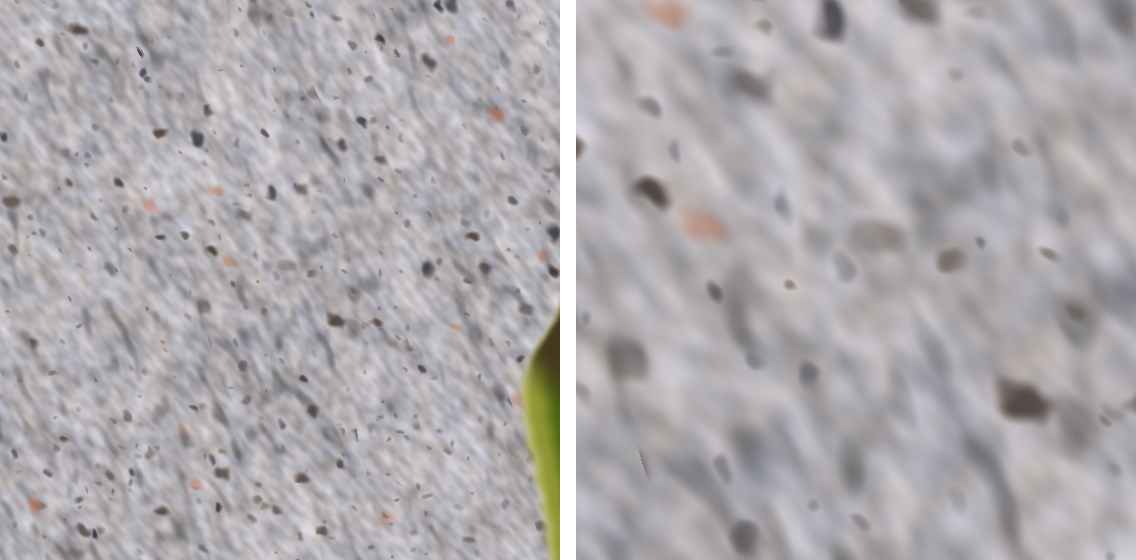
Left, the full canvas; right, a detail of the centre.
A Shadertoy shader for this texture:

```glsl
vec2 hash2(vec2 p) {
    vec3 q = fract(p.xyx * vec3(0.1031, 0.1030, 0.0973));
    q += dot(q, q.yzx + 33.33);
    return fract((q.xx + q.yz) * q.zy);
}

float gradientNoise(vec2 p) {
    vec2 cell = floor(p), f = fract(p);
    vec2 u = f * f * f * (f * (f * 6.0 - 15.0) + 10.0);
    vec4 corner;
    for (int i = 0; i < 4; i++) {
        vec2 offset = vec2(i & 1, i >> 1);
        float angle = 6.2832 * hash2(cell + offset + 50.0).x;
        corner[i] = dot(vec2(cos(angle), sin(angle)), f - offset);
    }
    return mix(mix(corner.x, corner.y, u.x), mix(corner.z, corner.w, u.x), u.y);
}

// Soft oval flecks on a jittered grid: x = coverage, y = random tint
vec2 flecks(vec2 p, float density, float seed) {
    vec2 result = vec2(0.0);
    for (int y = -1; y <= 1; y++)
    for (int x = -1; x <= 1; x++) {
        vec2 cell = floor(p) + vec2(x, y);
        vec2 place = hash2(cell + seed);
        vec2 kind = hash2(cell + seed + 71.0);
        vec2 look = hash2(cell + seed + 137.0);
        float angle = -0.75 + 1.4 * (look.x - 0.5);
        vec2 axis = vec2(cos(angle), sin(angle));
        vec2 d = p - cell - place;
        d = vec2(dot(d, axis), dot(d, vec2(-axis.y, axis.x)) * 1.5);
        float radius = mix(0.2, 0.42, look.y * look.y);
        float cover = (1.0 - smoothstep(0.25, 1.15, length(d) / radius))
                    * step(kind.x, density) * mix(0.4, 1.0, kind.y);
        if (cover > result.x) result = vec2(cover, look.x);
    }
    return result;
}

vec3 stone(vec2 uv) {
    // Coordinates across and along the slanted streaks
    vec2 s = vec2(dot(uv, vec2(0.92, 0.40)), dot(uv, vec2(0.40, -0.92)));
    s.x += 0.012 * gradientNoise(uv * 9.0);
    vec2 grainUv = vec2(dot(uv, vec2(0.77, 0.64)), dot(uv, vec2(0.64, -0.77)));

    float broad = gradientNoise(s * vec2(9.0, 3.0));
    float streak = gradientNoise(s * vec2(27.0, 9.0) + 7.0);
    float grain = gradientNoise(grainUv * vec2(58.0, 27.0) + 19.0);
    float fine = gradientNoise(grainUv * vec2(92.0, 55.0) + 31.0);
    float tone = 0.705 + 0.07 * broad + 0.12 * streak + 0.16 * grain + 0.07 * fine;

    // Shaded hollows gathered along the streaks
    float hollow = gradientNoise(s * vec2(40.0, 19.0) + 43.0) - 0.4 * broad;
    tone -= 0.16 * smoothstep(0.12, 0.6, hollow);
    vec3 color = tone * vec3(1.0, 0.98, 1.005);

    // Faint warm and cool patches
    float warmth = gradientNoise(s * vec2(16.0, 9.0) + 61.0)
                 + gradientNoise(grainUv * 38.0 + 83.0);
    color += warmth * vec3(0.025, 0.004, -0.03);

    // Dark pits, small specks and rare rust flecks
    vec2 wobble = 0.007 * vec2(gradientNoise(uv * 55.0), gradientNoise(uv * 55.0 + 23.0));
    vec2 p = uv + wobble;
    vec2 pits = flecks(p * 19.0, 0.25 - 0.25 * broad, 11.0);
    vec2 specks = flecks(p * 36.0, 0.2, 211.0);
    vec2 rust = flecks(p * 17.0, 0.03, 401.0);
    color = mix(color, mix(vec3(0.33, 0.34, 0.38), vec3(0.40, 0.34, 0.29), specks.y), specks.x * 0.6);
    color = mix(color, mix(vec3(0.15, 0.16, 0.21), vec3(0.28, 0.21, 0.16), pits.y), pits.x * 0.85);
    return mix(color, vec3(0.72, 0.46, 0.36), rust.x * 0.65);
}

// Blurred green blade entering at the right border
vec3 addBlade(vec3 color, vec2 uv) {
    float edge = mix(0.978, 0.932, smoothstep(0.0, 0.30, uv.y))
               + 0.075 * smoothstep(0.31, 0.49, uv.y);
    edge += 0.006 * gradientNoise(uv * 25.0);
    float inside = uv.x - edge;
    vec3 blade = mix(vec3(0.74, 0.73, 0.46), vec3(0.56, 0.59, 0.20), smoothstep(0.0, 0.025, inside));
    blade = mix(blade, vec3(0.30, 0.40, 0.06), smoothstep(0.025, 0.065, inside));
    float tip = smoothstep(0.27, 0.38, uv.y + 0.9 * (uv.x - 0.97));
    blade = mix(blade, vec3(0.27, 0.22, 0.12), tip * smoothstep(0.0, 0.03, inside + 0.012));
    return mix(color, blade, smoothstep(-0.010, 0.012, inside));
}

void mainImage(out vec4 fragColor, in vec2 fragCoord) {
    vec2 uv = fragCoord / iResolution.xy;
    fragColor = vec4(clamp(addBlade(stone(uv), uv), 0.0, 1.0), 1.0);
}
```
